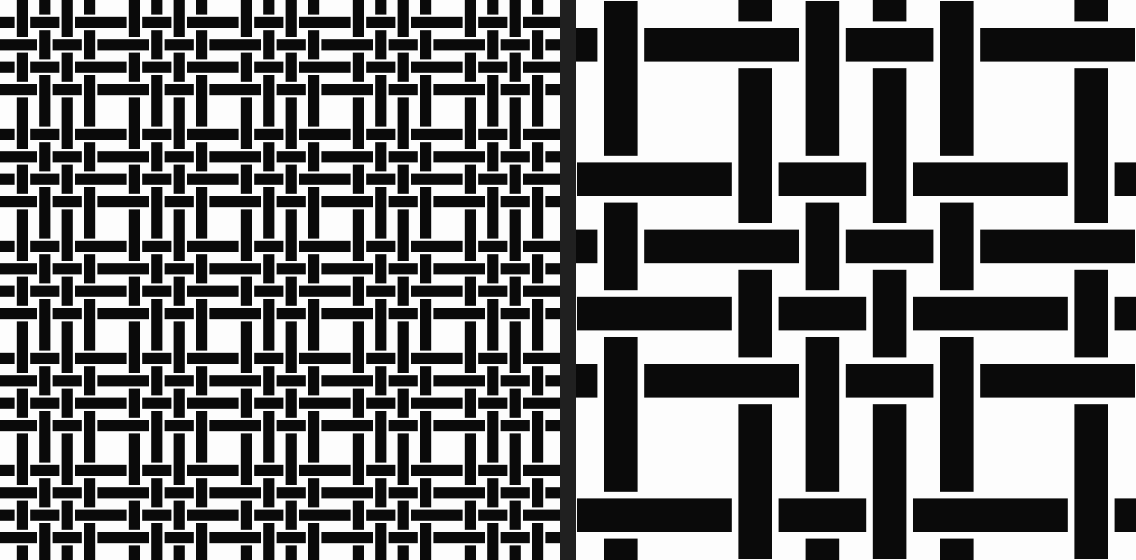
Left, the full canvas; right, a detail of the centre.
Write a WebGL 1 fragment shader that draws this pattern.

```glsl
precision highp float;
// Black-on-white open basket weave: four strips and one gap per repeat, crossing over and under.

uniform vec2 u_resolution;

const float REPEATS = 5.0;          // repeats across and down
const float SLOTS = 5.0;            // slots per repeat; slot 0 stays empty
const float STRIP_HALF_WIDTH = 0.25; // in slots
const float GAP_HALF_WIDTH = 0.348;  // clearance cut around the upper strip
const vec3 INK = vec3(0.04);
const vec3 PAPER = vec3(0.993);

// Box-filtered coverage of a centred band.
float band(float offset, float halfWidth, float pixel) {
    return clamp((halfWidth - abs(offset)) / pixel + 0.5, 0.0, 1.0);
}

// Lower strip, interrupted where the upper strip passes.
float passUnder(float lower, float upperGap) {
    return lower * (1.0 - upperGap);
}

float weave(vec2 p, vec2 pixel) {
    vec2 nearest = floor(p + 0.5);
    vec2 offset = p - nearest;
    vec2 slot = mod(nearest, SLOTS);
    vec2 present = step(0.5, slot);

    float vertical = present.x * band(offset.x, STRIP_HALF_WIDTH, pixel.x);
    float horizontal = present.y * band(offset.y, STRIP_HALF_WIDTH, pixel.y);
    float verticalGap = present.x * band(offset.x, GAP_HALF_WIDTH, pixel.x);
    float horizontalGap = present.y * band(offset.y, GAP_HALF_WIDTH, pixel.y);

    // Odd slot sums put the vertical strip on top.
    if (mod(slot.x + slot.y, 2.0) > 0.5) {
        horizontal = passUnder(horizontal, verticalGap);
    } else {
        vertical = passUnder(vertical, horizontalGap);
    }
    return max(vertical, horizontal);
}

void main() {
    vec2 slotsPerPixel = REPEATS * SLOTS / u_resolution;
    float ink = weave(gl_FragCoord.xy * slotsPerPixel, slotsPerPixel);
    gl_FragColor = vec4(mix(PAPER, INK, ink), 1.0);
}
```
